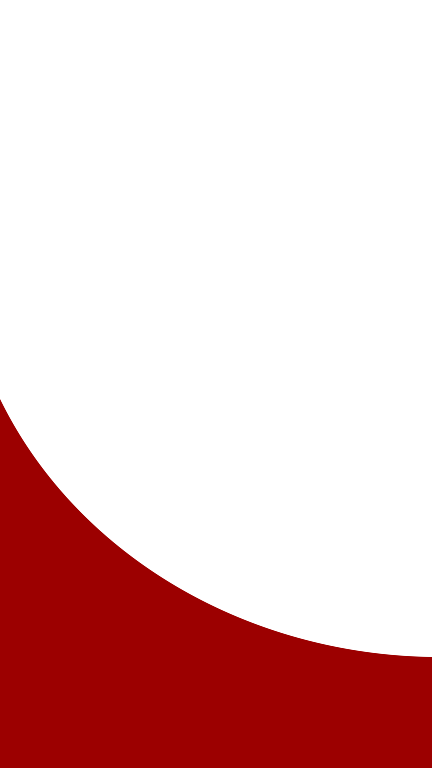
Reproduce this background procedurally as a Shadertoy shader.

```glsl
// Draws a white field scooped by a large ellipse out of a deep red base.

const vec3 WHITE = vec3(1.0);
const vec3 RED = vec3(0.61, 0.0, 0.0);

// Ellipse in canvas units: (0,0) lower left, (1,1) upper right
const vec2 CENTER = vec2(1.0185, 0.7044);
const vec2 RADII = vec2(1.1111, 0.5599);

// Approximate signed distance to an ellipse, negative inside
float ellipseDistance(vec2 p, vec2 radii) {
    float k = length(p / radii);
    float gradient = length(p / (radii * radii));
    return k * (k - 1.0) / max(gradient, 1e-5);
}

void mainImage(out vec4 fragColor, in vec2 fragCoord) {
    // Keep proportions by measuring in canvas heights
    vec2 scale = vec2(iResolution.x / iResolution.y, 1.0);
    vec2 uv = fragCoord / iResolution.xy;

    // Only the lower half of the ellipse bounds the white field
    vec2 p = uv - CENTER;
    p.y = min(p.y, 0.0);
    float dist = ellipseDistance(p * scale, RADII * scale);

    // One pixel wide smooth edge
    float halfPixel = 0.5 / iResolution.y;
    float redMask = smoothstep(-halfPixel, halfPixel, dist);
    fragColor = vec4(mix(WHITE, RED, redMask), 1.0);
}
```
